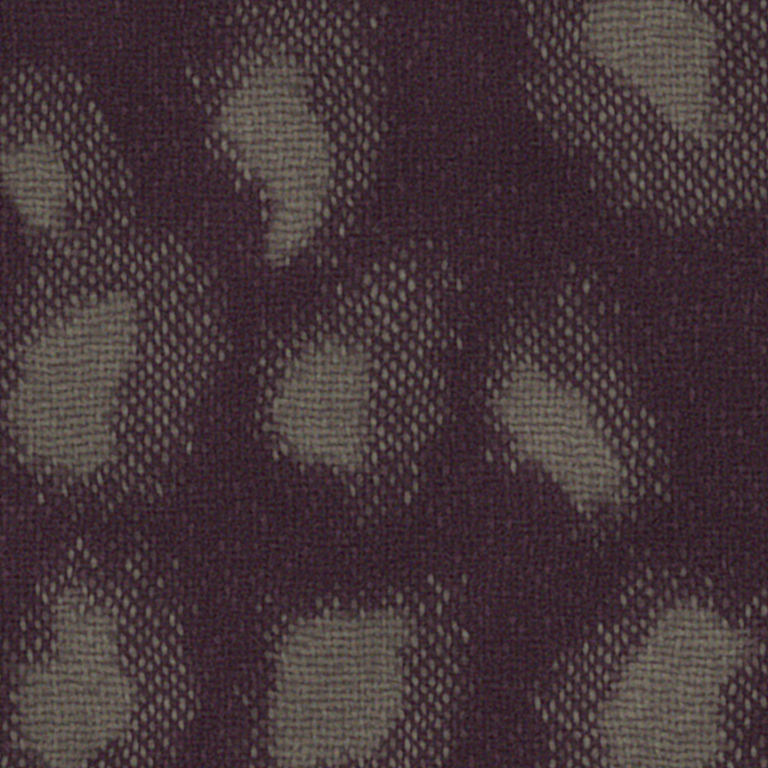
This texture is drawn by a WebGL 1 fragment shader. Its source:

```glsl
precision highp float;
uniform vec2 u_resolution;

vec2 hash2(vec2 p) {
  p = vec2(dot(p, vec2(127.1, 311.7)), dot(p, vec2(269.5, 183.3)));
  return fract(sin(p) * 43758.5453);
}

float gradientNoise(vec2 p) {
  vec2 i = floor(p), f = fract(p), u = f * f * (3.0 - 2.0 * f);
  vec2 e = vec2(1.0, 0.0);
  float a = dot(hash2(i) * 2.0 - 1.0, f);
  float b = dot(hash2(i + e.xy) * 2.0 - 1.0, f - e.xy);
  float c = dot(hash2(i + e.yx) * 2.0 - 1.0, f - e.yx);
  float d = dot(hash2(i + 1.0) * 2.0 - 1.0, f - 1.0);
  return mix(mix(a, b, u.x), mix(c, d, u.x), u.y);
}

float ellipse(vec2 p, vec2 radii) {
  return (length(p / radii) - 1.0) * radii.y;
}

// Signed distances to the pale cores (x) and their dashed halos (y)
vec2 spots(vec2 p) {
  p += 0.06 * vec2(gradientNoise(p * 7.0), gradientNoise(p * 7.0 + 31.0));
  p += 0.035 * vec2(gradientNoise(p * 16.0 + 9.0), gradientNoise(p * 16.0 + 57.0));
  p = p * 2.8 + vec2(0.3, 0.15);
  vec2 cell = floor(p), nearest = vec2(9.0);
  for (int y = -1; y <= 1; y++) {
    for (int x = -1; x <= 1; x++) {
      vec2 id = cell + vec2(x, y);
      vec2 place = hash2(id + 3.7), form = hash2(id + 19.3), shift = hash2(id + 41.1) - 0.5;
      vec2 d = p - id - 0.5 - (place - 0.5) * 0.6;
      float angle = 0.9 + 2.0 * form.x;
      vec2 axis = vec2(cos(angle), sin(angle));
      d = vec2(dot(d, axis), dot(d, vec2(-axis.y, axis.x)));
      vec2 radii = (0.2 + 0.17 * form.y) * vec2(1.0, 0.42 + 0.2 * place.x);
      float core = ellipse(d, radii);
      float halo = ellipse(d + shift * 0.3, radii + 0.09 + 0.2 * place.y);
      nearest = min(nearest, vec2(core, halo));
    }
  }
  return nearest;
}

void main() {
  vec2 p = gl_FragCoord.xy / min(u_resolution.x, u_resolution.y);

  // Plain weave: warp and weft floats alternate on a checkerboard
  vec2 count = vec2(95.0, 81.0);
  vec2 t = p * count + 1.3 * vec2(gradientNoise(p * 8.0), gradientNoise(p * 8.0 + 23.0));
  t += 0.5 * vec2(gradientNoise(p * 38.0 + 11.0), gradientNoise(p * 38.0 + 67.0));
  vec2 thread = floor(t), across = fract(t) - 0.5;
  float alongWarp = mod(t.y + thread.x + 0.5, 2.0) - 1.0;
  float alongWeft = mod(t.x + thread.y - 0.5, 2.0) - 1.0;
  vec2 warpId = vec2(thread.x, floor(t.y - alongWarp));
  vec2 weftId = vec2(floor(t.x - alongWeft), thread.y);
  vec2 warpRandom = hash2(warpId + 5.0), weftRandom = hash2(weftId + 71.0);
  float warpY = alongWarp + (warpRandom.y - 0.5) * 0.3;
  vec2 warpShape = vec2((across.x + warpY * 0.12) / 0.52, warpY / (0.68 + 0.22 * warpRandom.x));
  vec2 weftShape = vec2(alongWeft / 1.1, (across.y + alongWeft * 0.1) / 0.5);
  float warp = 1.0 - smoothstep(0.2, 1.1, length(warpShape));
  float weft = 1.0 - smoothstep(0.2, 1.1, length(weftShape));

  // Dye boundaries step from float to float
  vec2 warpSpot = spots((warpId + 0.5) / count) + (warpRandom - 0.5) * vec2(0.06, 0.16);
  vec2 weftSpot = spots((weftId + 0.5) / count) + (weftRandom - 0.5) * 0.06;
  vec2 here = spots(p);
  float core = 1.0 - smoothstep(-0.03, 0.03, here.x);
  float halo = 1.0 - smoothstep(-0.1, 0.08, here.y);
  float bareWarp = 1.0 - smoothstep(-0.06, 0.04, min(warpSpot.x, warpSpot.y));
  float bareWeft = 1.0 - smoothstep(-0.03, 0.03, weftSpot.x);

  // Dyed ground: dark gaps between threads and faint floats
  vec2 ridge = cos(across * 6.2832);
  vec3 color = vec3(0.208, 0.138, 0.171) + vec3(0.009, 0.008, 0.008) * (ridge.x + ridge.y * 0.6);
  color += vec3(0.085, 0.068, 0.074) * warp * warpRandom.y * warpRandom.y;
  color += vec3(0.02, 0.012, 0.018) * weft * weftRandom.y;
  color += vec3(0.012, 0.015, 0.01) * halo;

  // Undyed yarn
  color = mix(color, vec3(0.295, 0.255, 0.25), core * 0.92);
  color = mix(color, vec3(0.445, 0.425, 0.38), warp * bareWarp * (0.62 + 0.38 * warpRandom.x));
  color = mix(color, vec3(0.455, 0.425, 0.375), weft * bareWeft * (0.6 + 0.4 * weftRandom.x));

  // Uneven dye and fine coloured grain
  color *= 1.0 + 0.14 * gradientNoise(p * 5.0 + 80.0);
  vec2 g = p * 225.0;
  vec3 grain = vec3(gradientNoise(g), gradientNoise(g + 300.5), gradientNoise(g + 611.3));
  color += grain * vec3(0.11, 0.115, 0.14) + 0.075 * gradientNoise(g * 0.85 + 917.0);
  gl_FragColor = vec4(color, 1.0);
}
```
